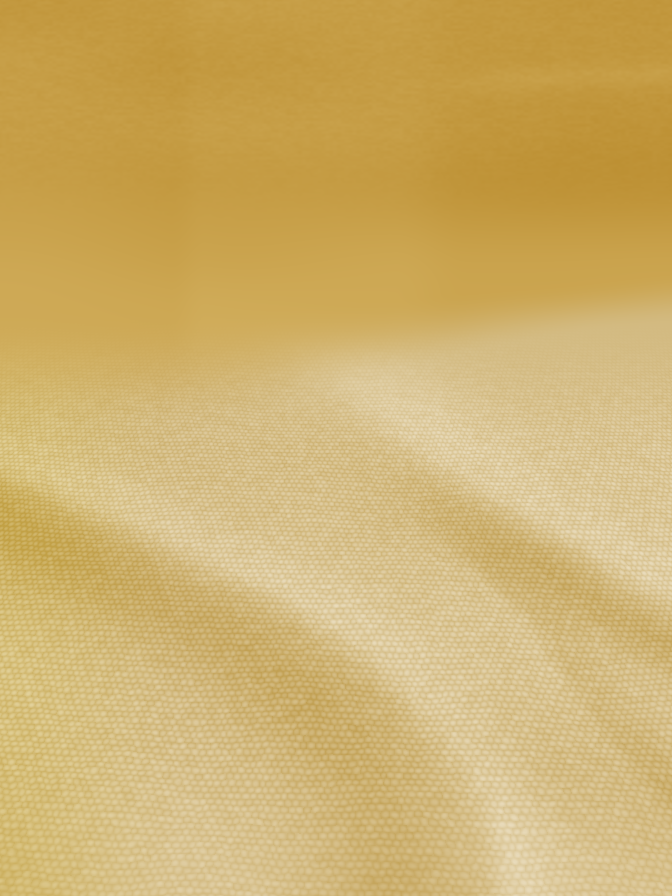
A WebGL 2 fragment shader for this texture:

```glsl
#version 300 es
precision highp float;
// Draped golden canvas cloth: soft folds, perspective weave and a blurred far side.

#define THREAD_WIDTH 0.0088
#define THREAD_HEIGHT 0.0070
#define HORIZON 0.13
#define WEAVE_CONTRAST 0.34
#define FINE_GRAIN 0.085
#define FOLD_LIGHT 0.25
#define FOLD_SHADOW 0.36
#define GOLD_DARK vec3(0.73, 0.55, 0.18)
#define GOLD_LIGHT vec3(0.84, 0.71, 0.40)
#define CREAM_DARK vec3(0.76, 0.63, 0.33)
#define CREAM_LIGHT vec3(0.90, 0.84, 0.70)

uniform vec2 u_resolution;
out vec4 fragColor;

float hash(vec2 p) {
  vec3 q = fract(vec3(p.xyx) * 0.1031);
  q += dot(q, q.yzx + 33.33);
  return fract((q.x + q.y) * q.z);
}

float noise(vec2 p) {
  vec2 cell = floor(p), f = fract(p);
  f = f * f * (3.0 - 2.0 * f);
  return mix(mix(hash(cell), hash(cell + vec2(1, 0)), f.x),
             mix(hash(cell + vec2(0, 1)), hash(cell + vec2(1, 1)), f.x), f.y);
}

float bump(float d, float width) {
  return exp(-d * d / (width * width));
}

// Tone of the far cloth; p.y runs downwards from the top edge.
float farTone(vec2 p) {
  float tone = 0.27 + 0.38 * smoothstep(0.16, 0.36, p.y);
  tone += 0.10 * smoothstep(0.19, 0.23, p.x) * (1.0 - smoothstep(0.44, 0.52, p.x));
  tone += 0.10 * (1.0 - smoothstep(0.0, 0.3, p.x));
  tone -= 0.16 * smoothstep(0.35, 0.7, p.x) * bump(p.y - 0.19, 0.09);
  float crease = p.y - 0.088 + 0.04 * (p.x - 0.6);
  tone += 0.17 * smoothstep(0.42, 0.6, p.x) * bump(crease, 0.014);
  return tone + 0.16 * (noise(p * vec2(4.0, 14.0)) - 0.5);
}

// Tone of the near cloth, with lit ridges and shaded hollows.
float nearTone(vec2 p) {
  float tone = 0.45 + 0.14 * smoothstep(0.36, 0.5, p.y);
  tone += 0.20 * (noise(p * vec2(5.0, 8.0) + vec2(0.0, -3.0 * p.x)) - 0.5);
  vec2 q = p + 0.025 * (vec2(noise(p * 7.0), noise(p * 7.0 + 31.0)) - 0.5);

  // Large ridge curving down from the left edge.
  float below = 1.0 - q.y;
  float ridge = (q.x - 0.575 + 2.4 * below * below) / sqrt(1.0 + 23.0 * below * below);
  float spread = max(q.y - 0.48, 0.0);
  float present = smoothstep(0.44, 0.56, q.y);
  tone += FOLD_LIGHT * present * bump(ridge - 0.005, ridge > 0.005 ? 0.045 : 0.022);
  tone -= FOLD_SHADOW * present * bump(ridge + 0.045 + 0.17 * spread, 0.035 + 0.11 * spread);

  // Straighter ridge towards the right edge.
  float slant = (q.y - 0.443 - 0.57 * (q.x - 0.39)) * 0.87;
  float side = smoothstep(0.25, 0.48, q.x);
  tone += FOLD_LIGHT * 0.9 * side * bump(slant, slant < 0.0 ? 0.055 : 0.022);
  tone -= FOLD_SHADOW * smoothstep(0.38, 0.65, q.x) * bump(slant - 0.058, 0.038);

  // Narrow crease under it.
  float narrow = (q.y - 0.586 - 1.2 * (q.x - 0.5)) * 0.64;
  tone -= FOLD_SHADOW * 0.6 * smoothstep(0.42, 0.62, q.x) * bump(narrow, narrow < 0.0 ? 0.04 : 0.014);
  return tone - 0.08 * smoothstep(0.25, 0.0, p.x);
}

// Staggered rounded grains, larger towards the viewer; averages near zero.
float weave(vec2 p) {
  vec2 bent = p + 0.010 * (vec2(noise(p * 9.0), noise(p * 9.0 + 17.0)) - 0.5);
  float depth = bent.y + HORIZON;
  vec2 thread = vec2((bent.x - 0.375) / (THREAD_WIDTH * depth),
                     log(depth) / THREAD_HEIGHT - 3.0 * bent.x);
  thread += 0.35 * (vec2(noise(p * 90.0), noise(p * 90.0 + 57.0)) - 0.5);
  float row = floor(thread.y);
  thread.x += 0.5 * mod(row, 2.0);
  vec2 f = fract(thread) - 0.5;
  float grain = 1.0 - smoothstep(0.1, 0.62, length(f)) - 0.42;
  float uneven = hash(vec2(floor(thread.x), row) + 500.0) - 0.5;
  float footprint = 1.0 / (u_resolution.y * THREAD_HEIGHT * depth);
  return (grain + 0.4 * uneven) * (1.0 - smoothstep(0.35, 0.8, footprint));
}

void main() {
  vec2 p = gl_FragCoord.xy / u_resolution.y;
  p.y = 1.0 - p.y;

  // Soft border between the far and the near cloth, crisper on the right.
  float border = p.y + 0.06 * (p.x - 0.375) + 0.025 * (noise(p * vec2(5.0, 9.0)) - 0.5);
  float nearness = smoothstep(0.33, mix(0.46, 0.39, smoothstep(0.2, 0.7, p.x)), border);

  // Threads lose focus around the border and again at the lower edge.
  float focus = smoothstep(0.35, 0.52, p.y) * (1.0 - 0.3 * smoothstep(0.82, 1.0, p.y));
  float fibre = noise(p * vec2(230.0, 330.0)) + noise(p * vec2(90.0, 300.0) + 71.0) - 1.0;
  float fineFocus = mix(1.0 - smoothstep(0.12, 0.27, p.y), 1.0, smoothstep(0.36, 0.46, p.y));
  float detail = WEAVE_CONTRAST * focus * weave(p) + FINE_GRAIN * fineFocus * fibre;

  float goldTone = clamp(farTone(p) + detail, 0.0, 1.0);
  float creamTone = clamp(nearTone(p) + detail, 0.0, 1.1);
  vec3 gold = mix(GOLD_DARK, GOLD_LIGHT, goldTone);
  vec3 cream = mix(CREAM_DARK, CREAM_LIGHT, creamTone);
  cream.b -= 0.06 * (1.0 - smoothstep(0.0, 0.22, p.x));
  fragColor = vec4(mix(gold, cream, nearness), 1.0);
}
```
